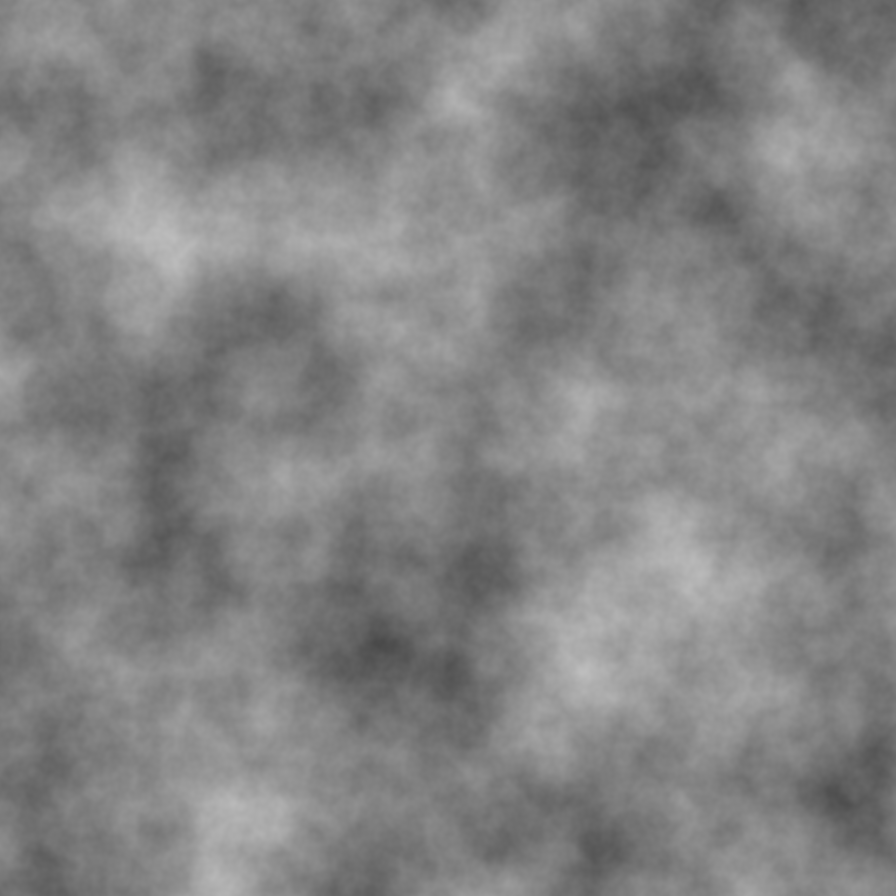
This texture is drawn by a Shadertoy shader. Its source:

```glsl
#define BASE_CELLS 4.2
#define OCTAVES 6
#define GAIN 0.6
#define MEAN_GREY 0.512
#define CONTRAST 0.52
#define SEED 17.0

const float TAU = 6.2831853;

float hash(vec2 p) {
    return fract(sin(dot(p, vec2(127.1, 311.7))) * 43758.5453);
}

// Slope of a unit gradient at a lattice corner
float cornerSlope(vec2 corner, vec2 offset) {
    float angle = TAU * hash(corner + SEED);
    return dot(vec2(cos(angle), sin(angle)), offset);
}

// Gradient noise with quintic blending, centred on zero
float gradientNoise(vec2 p) {
    vec2 cell = floor(p);
    vec2 f = fract(p);
    vec2 blend = f * f * f * (f * (f * 6.0 - 15.0) + 10.0);
    vec2 right = vec2(1.0, 0.0);
    vec2 up = vec2(0.0, 1.0);
    float lower = mix(cornerSlope(cell, f),
                      cornerSlope(cell + right, f - right), blend.x);
    float upper = mix(cornerSlope(cell + up, f - up),
                      cornerSlope(cell + 1.0, f - 1.0), blend.x);
    return mix(lower, upper, blend.y);
}

// Octaves are shifted so their lattices do not line up
float cloud(vec2 p) {
    float sum = 0.0;
    float amplitude = 0.5;
    for (int i = 0; i < OCTAVES; i++) {
        sum += amplitude * gradientNoise(p);
        p = p * 2.0 + vec2(5.37, 9.71);
        amplitude *= GAIN;
    }
    return sum;
}

void mainImage(out vec4 fragColor, in vec2 fragCoord) {
    vec2 uv = fragCoord / iResolution.y;
    float grey = MEAN_GREY + CONTRAST * cloud(uv * BASE_CELLS + 0.37);
    fragColor = vec4(vec3(clamp(grey, 0.0, 1.0)), 1.0);
}
```
